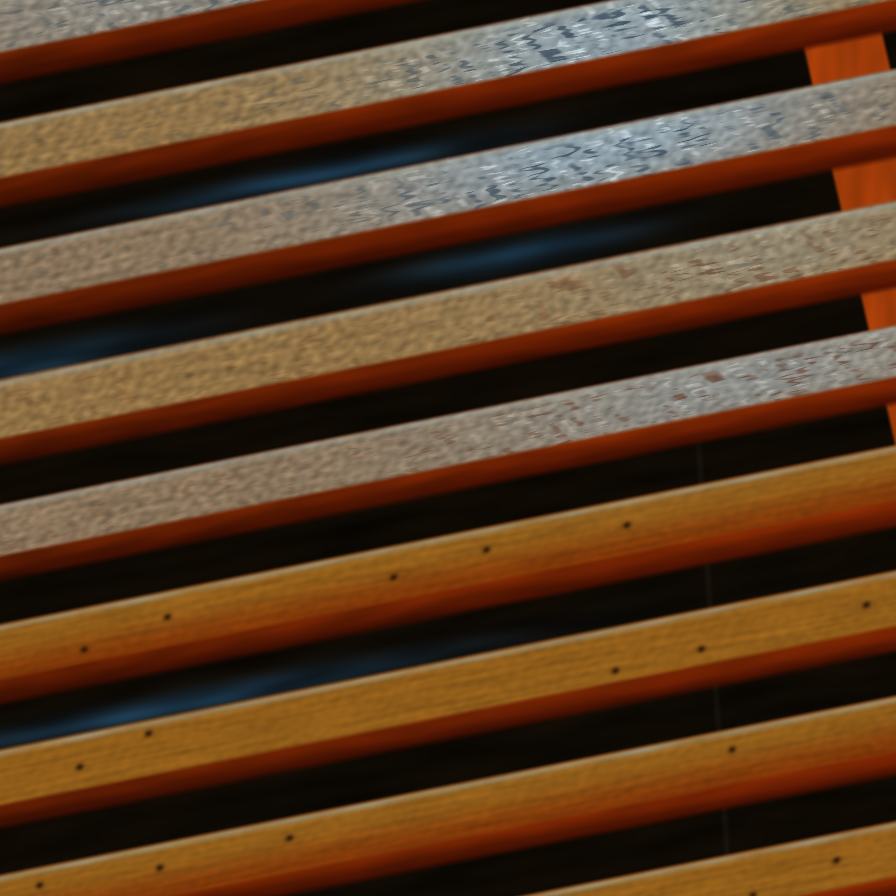
This texture is drawn by a Shadertoy shader. Its source:

```glsl
// Slanted wooden slats over a dark hollow: each has a lit face and a rust underside.
// A sheared coordinate k counts slats downward; gradient noise adds grain and wear,
// while soft spots place the cool glare, and hashed cells scatter the knots.

vec2 hash2(vec2 p) {
    vec3 q = fract(p.xyx * vec3(0.1031, 0.1030, 0.0973));
    q += dot(q, q.yzx + 33.33);
    return fract((q.xx + q.yz) * q.zy);
}

float corner(vec2 cell, vec2 offset) {
    return dot(hash2(cell) * 2.0 - 1.0, offset);
}

// Gradient noise, roughly -0.7 to 0.7
float noise(vec2 p) {
    vec2 i = floor(p), f = p - i;
    vec2 u = f * f * f * (f * (f * 6.0 - 15.0) + 10.0);
    vec2 e = vec2(1, 0);
    return mix(mix(corner(i, f), corner(i + e, f - e), u.x),
               mix(corner(i + e.yx, f - e.yx), corner(i + 1.0, f - 1.0), u.x), u.y);
}

// Soft elliptical spot
float spot(vec2 p, vec2 center, vec2 radius) {
    vec2 d = (p - center) / radius;
    return exp(-dot(d, d));
}

// Small dark knots, at most one in each cell along a slat
float knots(float x, float f, float id) {
    float mark = 0.0;
    float cell = floor(x * 8.0);
    for (float j = -1.0; j <= 1.0; j++) {
        vec2 r = hash2(vec2(cell + j + 20.0, id * 7.0 + 3.0));
        vec2 center = vec2((cell + j + 0.2 + 0.6 * r.x) / 8.0, 0.1 + 0.28 * r.y);
        float present = step(0.4, hash2(r * 91.0).x);
        mark += present * spot(vec2(x, f), center, vec2(0.0045, 0.028));
    }
    return min(mark, 1.0);
}

void mainImage(out vec4 fragColor, in vec2 fragCoord) {
    vec2 uv = fragCoord / iResolution.xy;
    float x = uv.x, down = 1.0 - uv.y;

    // Slat coordinate, with a slight sag in the spacing
    float s = down + 0.2 * x;
    s -= 0.011 * exp(-pow((s - 0.49) / 0.1, 2.0));
    float k = (s + 0.003) / 0.14;
    float id = floor(k + 0.15), f = k - id;
    float edge = max(0.025, 1.2 / (iResolution.y * 0.14));
    vec2 at = vec2(x, k);

    // Dark hollow with bluish reflections and a faint far seam
    float streak = noise(vec2(x * 9.0, k * 7.0));
    vec3 color = vec3(0.05, 0.033, 0.012) * (1.0 + 0.7 * streak);
    float sheen = spot(at, vec2(0.36, 1.92), vec2(0.2, 0.09))
                + spot(at, vec2(0.58, 2.84), vec2(0.13, 0.1))
                + spot(at, vec2(0.03, 2.92), vec2(0.16, 0.11))
                + spot(at, vec2(0.2, 5.93), vec2(0.3, 0.1));
    color += vec3(0.05, 0.17, 0.27) * sheen * (0.85 + 0.8 * streak);
    float seam = abs(x - 0.745 - 0.07 * down);
    color += 0.03 * (1.0 - smoothstep(0.0, 0.006, seam)) * smoothstep(0.45, 0.52, down);

    // Orange support behind the upper right ends
    float post = x - 0.885 - 0.23 * down;
    float postMask = smoothstep(-0.003, 0.003, post) * (1.0 - smoothstep(0.088, 0.094, post));
    vec3 postColor = vec3(0.62, 0.23, 0.035) * (1.0 + 0.25 * noise(uv * vec2(60.0, 12.0)));
    color = mix(color, postColor, postMask);

    // Rust underside, narrower on the lower slats
    float under = 0.44 + mix(0.27, 0.19, down);
    vec3 rust = mix(vec3(0.42, 0.13, 0.012), vec3(0.23, 0.05, 0.006), smoothstep(0.44, under, f));
    rust *= 0.9 + 0.3 * x + 0.25 * noise(vec2(x * 14.0, k * 12.0));
    float body = smoothstep(-edge, edge, f);
    color = mix(color, rust, body * (1.0 - smoothstep(under - 2.0 * edge, under + edge, f)));

    // Face: weathered tan above, warm gold below
    float old = 1.0 - step(4.5, id);
    float gray = old * (0.5 + 0.5 * cos(3.14159 * id)) * 0.6;
    vec3 tan_ = mix(vec3(0.56, 0.44, 0.27), vec3(0.51, 0.45, 0.40), gray);
    vec3 wood = mix(vec3(0.56, 0.36, 0.10), tan_, old);
    float amber = (1.0 - old) * (1.0 - abs(mod(id, 2.0) - 1.0));
    wood = mix(wood, vec3(0.50, 0.22, 0.035), amber * smoothstep(0.12, 0.42, f));

    // Cool glare toward the upper right
    float glare = spot(at, vec2(0.67, 1.2), vec2(0.25, 0.7))
                + 0.9 * spot(at, vec2(0.67, 2.2), vec2(0.27, 0.5))
                + 0.4 * spot(at, vec2(0.85, 3.2), vec2(0.25, 0.4))
                + 0.6 * spot(at, vec2(0.82, 4.2), vec2(0.3, 0.5))
                + 0.5 * spot(at, vec2(0.2, 0.2), vec2(0.3, 0.5));
    glare = min(glare, 1.0);
    wood = mix(wood, vec3(0.56, 0.65, 0.71), 0.85 * glare);

    // Long grain, short diagonal fibers and worn scratches
    float grain = noise(vec2(x * 12.0, k * 22.0 + id * 5.0));
    float fiber = noise(vec2(x * 90.0 + k * 6.0, k * 17.0 - x * 20.0));
    float scratch = noise(vec2(x * 55.0 + k * 4.0, k * 13.0 - x * 18.0) + 2.0 * grain);
    wood *= 1.0 + 0.16 * grain + fiber * mix(0.1, 0.28, old);
    float wear = old * smoothstep(0.08, 0.4, scratch) * (0.15 + 0.6 * glare);
    wear *= smoothstep(0.03, 0.12, f);
    vec3 worn = mix(vec3(0.34, 0.15, 0.07), vec3(0.20, 0.27, 0.33), step(id, 2.5));
    wood = mix(wood, worn, wear);
    wood += 0.2 * glare * smoothstep(0.15, 0.45, -scratch);
    wood = mix(wood, vec3(0.13, 0.06, 0.02), 0.8 * (1.0 - old) * knots(x, f, id));

    // Pale upper rim
    float rim = spot(vec2(f, 0.0), vec2(0.025, 0.0), vec2(0.03, 1.0));
    wood = mix(wood, vec3(0.62, 0.64, 0.60), rim * (0.5 + 0.4 * noise(vec2(x * 16.0, id))));
    color = mix(color, wood, body * (1.0 - smoothstep(0.44 - edge, 0.44 + edge, f)));

    fragColor = vec4(clamp(color, 0.0, 1.0), 1.0);
}
```
